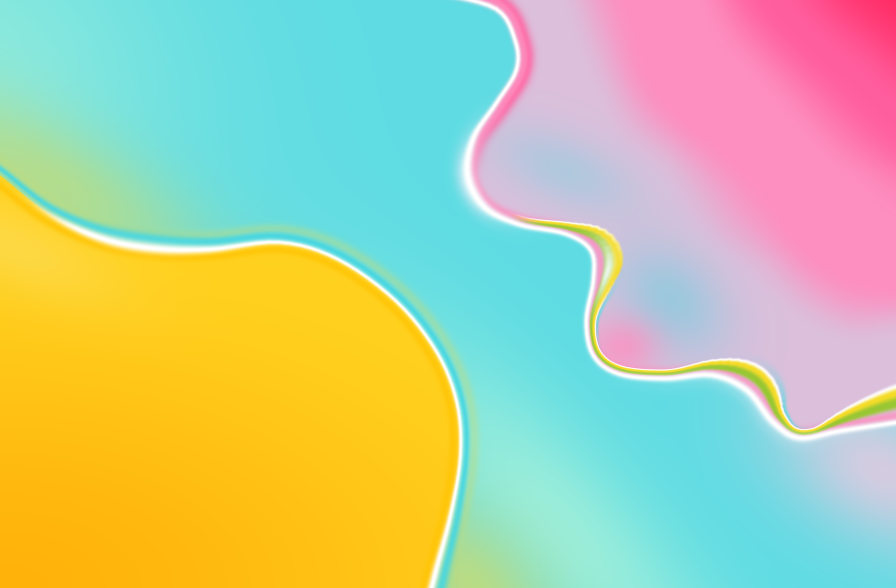
Reproduce this background procedurally as a Shadertoy shader.

```glsl
// Glossy liquid backdrop: a gold pool and a rose pool with iridescent rims on a cyan field.

const vec3 CYAN = vec3(0.37, 0.86, 0.89);
const vec3 MINT = vec3(0.60, 0.93, 0.86);
const vec3 OLIVE = vec3(0.74, 0.86, 0.50);
const vec3 GOLD = vec3(1.00, 0.82, 0.12);
const vec3 AMBER = vec3(1.00, 0.70, 0.04);
const vec3 LAVENDER = vec3(0.86, 0.75, 0.86);
const vec3 PINK = vec3(0.99, 0.56, 0.75);
const vec3 HOT_PINK = vec3(1.00, 0.37, 0.62);
const vec3 CRIMSON = vec3(1.00, 0.16, 0.38);
const vec3 GREEN = vec3(0.60, 0.78, 0.20);
const vec3 WHITE = vec3(1.0);

// Control points of the two pool edges, in canvas heights
const vec2 GOLD_EDGE[15] = vec2[15](
  vec2(-0.06, 0.746), vec2(0.0, 0.702), vec2(0.08, 0.639), vec2(0.169, 0.597),
  vec2(0.258, 0.579), vec2(0.357, 0.577), vec2(0.476, 0.589), vec2(0.575, 0.56),
  vec2(0.675, 0.488), vec2(0.744, 0.401), vec2(0.778, 0.315), vec2(0.784, 0.226),
  vec2(0.768, 0.127), vec2(0.742, 0.028), vec2(0.722, -0.052));
const vec2 ROSE_EDGE[22] = vec2[22](
  vec2(0.75, 1.01), vec2(0.843, 0.984), vec2(0.875, 0.931), vec2(0.877, 0.881),
  vec2(0.843, 0.825), vec2(0.804, 0.766), vec2(0.794, 0.702), vec2(0.823, 0.647),
  vec2(0.883, 0.617), vec2(0.962, 0.601), vec2(1.004, 0.573), vec2(1.008, 0.524),
  vec2(0.996, 0.454), vec2(1.008, 0.395), vec2(1.052, 0.363), vec2(1.131, 0.355),
  vec2(1.21, 0.361), vec2(1.27, 0.335), vec2(1.313, 0.282), vec2(1.359, 0.254),
  vec2(1.429, 0.266), vec2(1.548, 0.284));

float hash(vec2 p) { return fract(sin(dot(p, vec2(127.1, 311.7))) * 43758.5453); }

float noise(vec2 p) {
  vec2 i = floor(p), f = fract(p);
  f = f * f * (3.0 - 2.0 * f);
  return mix(mix(hash(i), hash(i + vec2(1, 0)), f.x),
             mix(hash(i + vec2(0, 1)), hash(i + vec2(1, 1)), f.x), f.y);
}

// Gaussian profile and rotated gaussian spot
float bump(float x, float centre, float width) {
  float t = (x - centre) / width;
  return exp(-t * t);
}

float blob(vec2 p, vec2 centre, vec2 radius, float angle) {
  float c = cos(angle), s = sin(angle);
  vec2 q = mat2(c, -s, s, c) * (p - centre) / radius;
  return exp(-dot(q, q));
}

vec2 spline(vec2 a, vec2 b, vec2 c, vec2 d, float t) {
  return b + 0.5 * t * (c - a + t * (2.0 * a - 5.0 * b + 4.0 * c - d + t * (3.0 * (b - c) + d - a)));
}

// Keeps the nearest (signed distance, curve position); positive on the left
void nearestOnSpan(vec2 p, vec2 a, vec2 b, vec2 c, vec2 d, float index, inout vec2 best) {
  vec2 from = b;
  for (int k = 0; k < 6; k++) {
    vec2 to = spline(a, b, c, d, float(k + 1) / 6.0);
    vec2 dir = to - from, rel = p - from;
    float h = clamp(dot(rel, dir) / dot(dir, dir), 0.0, 1.0);
    float dist = length(rel - dir * h);
    float side = dir.x * rel.y - dir.y * rel.x < 0.0 ? -1.0 : 1.0;
    if (dist < abs(best.x)) best = vec2(dist * side, index + (float(k) + h) / 6.0);
    from = to;
  }
}

vec3 fieldColor(vec2 p) {
  vec3 col = mix(CYAN, MINT, 0.75 * blob(p, vec2(-0.05, 0.9), vec2(0.38, 0.3), -0.5));
  col = mix(col, MINT, blob(p, vec2(0.96, 0.1), vec2(0.42, 0.13), -0.85));
  col = mix(col, OLIVE, 0.85 * blob(p, vec2(0.08, 0.69), vec2(0.3, 0.1), -0.5));
  col = mix(col, OLIVE, 0.95 * blob(p, vec2(0.8, 0.0), vec2(0.18, 0.11), -0.8));
  return mix(col, vec3(0.83, 0.8, 0.88), blob(p, vec2(1.5, 0.2), vec2(0.2, 0.12), -0.5));
}

vec3 goldColor(vec2 p) {
  vec3 col = mix(AMBER, GOLD, smoothstep(0.0, 0.75, length(p * vec2(0.65, 1.2))));
  return mix(col, vec3(0.99, 0.86, 0.32), 0.7 * blob(p, vec2(0.02, 0.58), vec2(0.2, 0.07), -0.4));
}

vec3 roseColor(vec2 p) {
  vec2 corner = vec2(1.524 - p.x, 1.0 - p.y);
  float skew = corner.x - corner.y;
  float depth = corner.x + corner.y + 0.45 * skew * skew + 0.08 * (noise(p * 7.0) - 0.5);
  vec3 col = mix(HOT_PINK, PINK, smoothstep(0.25, 0.43, depth));
  col = mix(CRIMSON, col, smoothstep(-0.02, 0.24, depth));
  col = mix(col, LAVENDER, smoothstep(0.58, 0.75, depth));
  col = mix(col, vec3(0.66, 0.79, 0.87), 0.85 * blob(p, vec2(0.96, 0.71), vec2(0.13, 0.06), -0.4));
  col = mix(col, vec3(0.58, 0.79, 0.87), 0.9 * blob(p, vec2(1.14, 0.49), vec2(0.11, 0.08), -0.8));
  return mix(col, PINK, 0.75 * blob(p, vec2(1.06, 0.41), vec2(0.06, 0.05), 0.0));
}

// Thin cyan, olive and white lines that swell along the gold edge
vec3 goldRim(vec3 col, float d, float s) {
  float swell = bump(s, 3.8, 1.5), tail = smoothstep(11.0, 13.5, s);
  col = mix(col, OLIVE, 0.45 * bump(d, 0.022, 0.009));
  col = mix(col, vec3(0.28, 0.84, 0.88), 0.9 * bump(d, 0.009 + 0.006 * (swell + tail), 0.005 + 0.005 * (swell + tail)));
  col = mix(col, vec3(1.0, 0.77, 0.02), 0.8 * bump(d, -0.014, 0.007));
  return mix(col, WHITE, smoothstep(1.3, 2.8, s) * bump(d, -0.001, 0.0035 + 0.005 * swell + 0.003 * tail));
}

// Folded ribbon of pink, green, yellow and white inside the rose edge
vec3 roseRim(vec3 col, float d, float s) {
  float width = 0.016 + 0.034 * bump(s, 10.3, 1.0) + 0.032 * bump(s, 17.0, 1.0) + 0.05 * smoothstep(19.4, 21.0, s);
  float u = d / width, fold = smoothstep(7.6, 8.6, s), top = 1.0 - smoothstep(3.5, 6.5, s);
  float mintCore = bump(s, 10.7, 0.8);
  col = mix(col, HOT_PINK, top * bump(d, 0.016, 0.012));
  col = mix(col, PINK, 0.8 * bump(d, 0.012, 0.008));
  col = mix(col, CYAN, 0.8 * (bump(s, 11.9, 0.7) + bump(s, 18.1, 0.9)) * bump(u, 1.12, 0.16));
  vec3 ribbon = mix(GREEN, vec3(0.96, 0.86, 0.16), smoothstep(0.55, 0.78, u));
  ribbon = mix(ribbon, WHITE, smoothstep(0.8, 0.98, u) * (1.0 - mintCore));
  ribbon = mix(ribbon, vec3(0.91, 0.97, 0.91), mintCore * bump(u, 0.55, 0.2));
  col = mix(col, ribbon, fold * smoothstep(0.28, 0.48, u) * (1.0 - smoothstep(0.94, 1.08, u)));
  float sheen = bump(s, 6.2, 1.3) + 0.5 * bump(s, 17.5, 2.5);
  col = mix(col, vec3(0.82, 0.9, 0.95), 0.6 * sheen * bump(d, -0.008, 0.014));
  return mix(col, WHITE, bump(d, 0.001, 0.0045 + 0.005 * sheen));
}

void mainImage(out vec4 fragColor, in vec2 fragCoord) {
  vec2 p = fragCoord / iResolution.y;
  float pixel = 1.0 / iResolution.y;

  // Distances to both edges
  vec2 gold = vec2(9.0, 0.0), rose = vec2(9.0, 0.0);
  for (int i = 0; i < 14; i++)
    nearestOnSpan(p, GOLD_EDGE[max(i - 1, 0)], GOLD_EDGE[i], GOLD_EDGE[i + 1], GOLD_EDGE[min(i + 2, 14)], float(i), gold);
  for (int i = 0; i < 21; i++)
    nearestOnSpan(p, ROSE_EDGE[max(i - 1, 0)], ROSE_EDGE[i], ROSE_EDGE[i + 1], ROSE_EDGE[min(i + 2, 21)], float(i), rose);

  // Pools over the field, then their rims
  vec3 col = mix(goldColor(p), fieldColor(p), smoothstep(-pixel, pixel, gold.x));
  col = mix(col, roseColor(p), smoothstep(-pixel, pixel, rose.x));
  col = goldRim(col, gold.x, gold.y);
  fragColor = vec4(roseRim(col, rose.x, rose.y), 1.0);
}
```
